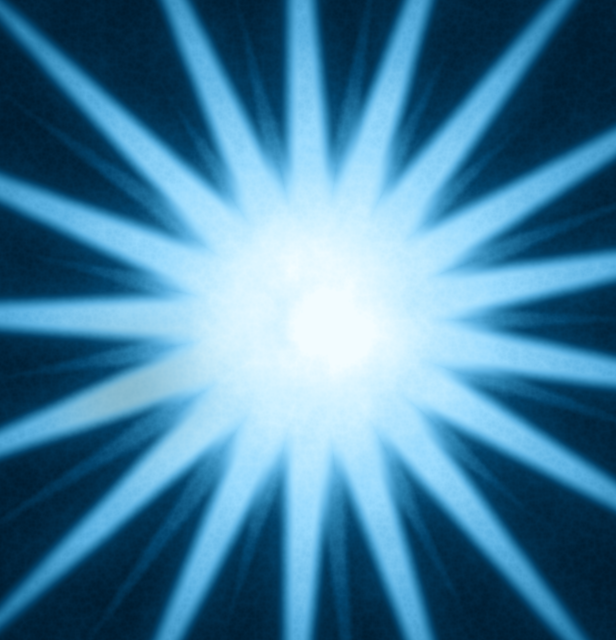
Reproduce this background procedurally as a WebGL 1 fragment shader.

```glsl
precision highp float;
uniform vec2 u_resolution;

#define RAYS 17
#define CENTER vec2(0.012, -0.001)
#define RAY_HALF_WIDTH 0.040
#define RAY_TAPER 0.040
#define RAY_SOFTNESS 0.015
#define RAY_FADE 1.12
#define GLOW_RADIUS 0.205
#define SPIKE_STRENGTH 0.15
#define GRAIN 0.07

const float TAU = 6.2831853;

vec2 hash2(vec2 p) {
  return fract(sin(vec2(dot(p, vec2(127.1, 311.7)), dot(p, vec2(269.5, 183.3)))) * 43758.5);
}

// Distance to the nearest scattered cell point
float cellular(vec2 p) {
  vec2 cell = floor(p), f = fract(p);
  float nearest = 2.0;
  for (int y = -1; y <= 1; y++) {
    for (int x = -1; x <= 1; x++) {
      vec2 o = vec2(float(x), float(y));
      vec2 d = o + hash2(cell + o) - f;
      nearest = min(nearest, dot(d, d));
    }
  }
  return sqrt(nearest);
}

// Cloudy brush variation from layered, bent sines
float clouds(vec2 p) {
  float sum = 0.0, amp = 0.5;
  for (int i = 0; i < 4; i++) {
    p = mat2(0.8, -0.6, 0.6, 0.8) * p * 1.7 + 1.3;
    sum += amp * sin(p.x + 1.4 * sin(p.y)) * cos(p.y * 0.9);
    amp *= 0.65;
  }
  return sum;
}

float falloff(float d, float radius) {
  return exp(-d * d / (radius * radius));
}

// Even spacing, bent slightly toward the sides
float rayAngle(float i) {
  float a = TAU * (i / float(RAYS) - 0.5);
  return a - 0.005 - 0.042 * sin(a) + 0.010 * cos(a) + 0.026 * falloff(a - 1.03, 0.25);
}

// Light level to colour, from deep navy to white
vec3 ramp(float v) {
  float t = v * 5.0;
  vec3 c = mix(vec3(0.0, 0.11, 0.19), vec3(0.01, 0.27, 0.43), clamp(t, 0.0, 1.0));
  c = mix(c, vec3(0.15, 0.49, 0.67), clamp(t - 1.0, 0.0, 1.0));
  c = mix(c, vec3(0.35, 0.69, 0.88), clamp(t - 2.0, 0.0, 1.0));
  c = mix(c, vec3(0.59, 0.85, 0.99), clamp(t - 3.0, 0.0, 1.0));
  c = mix(c, vec3(0.80, 0.94, 1.0), clamp(t - 4.0, 0.0, 1.0));
  return mix(c, vec3(0.95, 0.99, 1.0), clamp(t - 5.0, 0.0, 1.0));
}

void main() {
  vec2 p = (gl_FragCoord.xy - 0.5 * u_resolution) / u_resolution.y - CENTER;
  float r = length(p);
  float mottle = clouds(p * 14.0);
  float grain = 0.6 * cellular(p * 75.0) + 0.4 * cellular(p * 170.0) - 0.48;

  // Main rays, with faint pointed spikes between them
  float beam = 0.0, halo = 0.0, spikes = 0.0;
  for (int i = 0; i < RAYS; i++) {
    float id = float(i);
    vec2 vary = hash2(vec2(id, 4.0));
    float a = rayAngle(id);
    vec2 dir = vec2(cos(a), sin(a));
    float along = dot(p, dir);
    float side = abs(dir.x * p.y - dir.y * p.x) + 0.004 * grain;
    float width = RAY_HALF_WIDTH - RAY_TAPER * along;
    float ahead = smoothstep(0.0, 0.06, along);
    float mask = 1.0 - smoothstep(width - RAY_SOFTNESS, width + RAY_SOFTNESS, side);
    beam = max(beam, mask * ahead * (0.96 + 0.08 * vary.x));
    halo = max(halo, falloff(side, 0.045) * ahead);

    a = rayAngle(id + 0.5) + 0.08 * (vary.y - 0.5);
    dir = vec2(cos(a), sin(a));
    along = dot(p, dir);
    side = abs(dir.x * p.y - dir.y * p.x);
    float reach = 0.38 + 0.25 * vary.x;
    width = 0.035 * max(1.0 - along / reach, 0.0);
    mask = 1.0 - smoothstep(width * 0.4, width + 0.008, side);
    spikes = max(spikes, mask * ahead * (1.0 - smoothstep(0.5 * reach, reach * 1.25, along)));
  }

  // Radial glow, then rays, then the bright core
  float light = 1.22 * falloff(r, GLOW_RADIUS) + 0.11 * falloff(r, 0.48);
  light += SPIKE_STRENGTH * spikes + 0.12 * halo * (1.0 - smoothstep(0.3, 0.8, r));
  light = mix(light, 1.13 - RAY_FADE * r, beam);
  light += 0.14 * falloff(r, 0.14);

  // Bluish hollow and pale patches inside the core
  light -= 0.25 * falloff(length(p - vec2(-0.016, 0.006)), 0.045);
  light += 0.10 * falloff(length(p - vec2(-0.025, 0.107)), 0.05);
  light += 0.10 * falloff(length(p - vec2(0.055, -0.015)), 0.05);

  light += 0.05 * mottle * (0.5 + falloff(r, 0.2)) + GRAIN * grain;
  vec3 color = ramp(light);

  // Muted warm tint on the lower left ray
  float tint = beam * falloff(length(p - vec2(-0.30, -0.11)), 0.10);
  color = mix(color, vec3(0.50, 0.64, 0.66), 0.5 * tint);

  gl_FragColor = vec4(color, 1.0);
}
```
